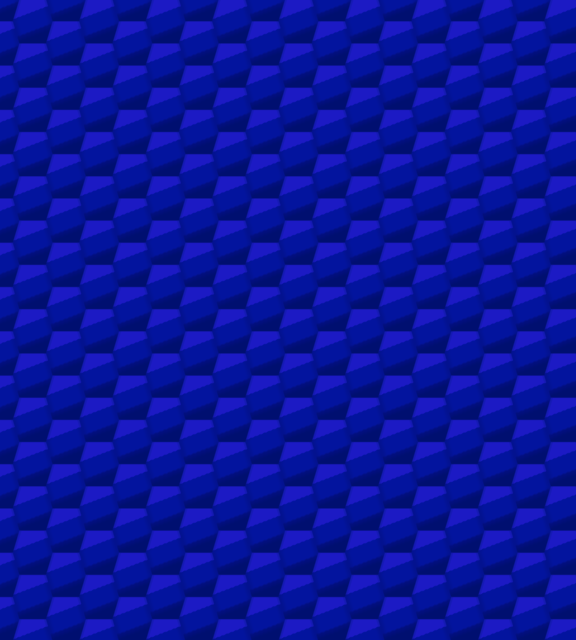
This pattern is drawn by a WebGL 2 fragment shader. Its source:

```glsl
#version 300 es
precision highp float;

uniform vec2 u_resolution;
out vec4 outColor;

// Layout, in units of the canvas height
const vec2 PERIOD = vec2(0.1038, 0.0692);   // two columns wide, one row high
const vec2 ORIGIN = vec2(0.3625, 0.6207);   // centre of one hexagon
const float SIDE_LEAN = 0.2;                // lean of the slanted sides
const float HALF_WIDTH = 0.25 + 0.25 * SIDE_LEAN;
const float FACET_SLOPE = 0.38;
const float FACET_OFFSET = 0.0148;
const float STAIR_STEP = 0.0070;
const float STAIR_DEPTH = 0.9;
const float SOFTNESS = 0.0015;
const float RIM_WIDTH = 0.011;

const vec3 LIGHT = vec3(0.11, 0.10, 0.77);
const vec3 LIGHT_RIM = vec3(0.08, 0.10, 0.70);
const vec3 MIDDLE = vec3(0.01, 0.08, 0.62);
const vec3 MIDDLE_RIM = vec3(0.01, 0.07, 0.56);
const vec3 SHADE = vec3(0.00, 0.06, 0.44);
const vec3 SHADE_RIM = vec3(0.01, 0.06, 0.50);

const float TAU = 6.28319;

float softStep(float d, float blur) {
    return smoothstep(-blur, blur, d);
}

// Leaning side measure: equals HALF_WIDTH on the slanted sides
float sideMeasure(vec2 cell) {
    return abs(cell.x) + SIDE_LEAN * abs(cell.y);
}

// Three facets of one hexagon; cell runs from -0.5 to 0.5
vec3 hexagon(vec2 cell, float blur) {
    vec2 q = cell * PERIOD;
    float inset = (HALF_WIDTH - sideMeasure(cell)) * PERIOD.x;
    float rim = smoothstep(0.0, RIM_WIDTH, inset);

    // Stepped diagonal between the facets
    float stairX = q.x - STAIR_DEPTH * STAIR_STEP / TAU * sin(TAU * q.x / STAIR_STEP);
    float diagonal = q.y - FACET_SLOPE * stairX;

    vec3 light = mix(LIGHT_RIM, LIGHT, smoothstep(0.0, 0.4, rim));
    vec3 middle = mix(MIDDLE_RIM, MIDDLE, rim);
    float depth = smoothstep(0.0, 0.011, -diagonal - FACET_OFFSET);
    vec3 shade = mix(SHADE_RIM, SHADE, depth);

    vec3 color = mix(middle, light, softStep(diagonal - FACET_OFFSET, blur));
    color = mix(color, shade, softStep(-diagonal - FACET_OFFSET, 1.5 * blur));

    // Flat seam between one hexagon and the next in its column
    float seam = softStep((0.5 - abs(cell.y)) * PERIOD.y, blur);
    return mix(cell.y > 0.0 ? SHADE : LIGHT, color, seam);
}

void main() {
    vec2 uv = gl_FragCoord.xy / u_resolution.y;
    float blur = max(SOFTNESS, 0.75 / u_resolution.y);

    // Two interleaved grids make the staggered columns
    vec2 grid = (uv - ORIGIN) / PERIOD;
    vec2 evenCell = fract(grid + 0.5) - 0.5;
    vec2 oddCell = fract(grid) - 0.5;

    float side = (sideMeasure(evenCell) - HALF_WIDTH) * PERIOD.x;
    vec3 color = mix(hexagon(evenCell, blur), hexagon(oddCell, blur), softStep(side, blur));
    outColor = vec4(color, 1.0);
}
```
